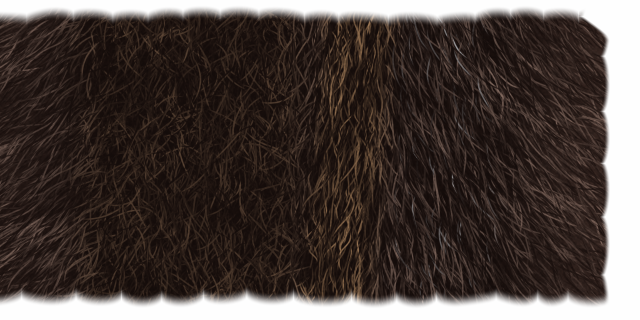
Write a Shadertoy shader that draws this texture.

```glsl
// A strip of dark brown fur on white, with soft scalloped borders.
// Layers of jittered grid cells each hold one curved, tapered strand;
// its lean, spread and tone follow zones that change along the strip.

const vec3 WHITE = vec3(0.995);
const vec3 UNDERCOAT = vec3(0.082, 0.049, 0.041);
const vec3 SKIN_BROWN = vec3(0.21, 0.15, 0.13);
const vec3 ASH_HAIR = vec3(0.48, 0.39, 0.35);
const vec3 TAN_HAIR = vec3(0.50, 0.38, 0.27);
const vec3 GLINT_HAIR = vec3(0.66, 0.66, 0.67);
const int LAYERS = 20;

float hash(vec2 p) {
    vec3 q = fract(vec3(p.xyx) * 0.1031);
    q += dot(q, q.yzx + 33.33);
    return fract((q.x + q.y) * q.z);
}

vec4 hash4(vec2 p) {
    return vec4(hash(p), hash(p + 17.3), hash(p + 41.7), hash(p + 73.1));
}

float noise(vec2 p) {
    vec2 i = floor(p), f = fract(p);
    f = f * f * (3.0 - 2.0 * f);
    return mix(mix(hash(i), hash(i + vec2(1, 0)), f.x),
               mix(hash(i + vec2(0, 1)), hash(i + vec2(1, 1)), f.x), f.y);
}

// One inside [a, b], falling off over the given softness
float zone(float x, float a, float b, float soft) {
    return smoothstep(a - soft, a + soft, x) * (1.0 - smoothstep(b - soft, b + soft, x));
}

// Wavy tan band, slightly tilted
float tanBand(vec2 p) {
    float x = p.x - 0.10 * (p.y - 0.5);
    return zone(x, 0.97, 1.20, 0.06);
}

// Angle from vertical, positive to the right
float furLean(float x) {
    float lean = mix(0.95, 0.05, smoothstep(0.0, 0.6, x));
    lean = mix(lean, 0.16, smoothstep(0.8, 1.05, x));
    lean = mix(lean, -0.38, smoothstep(1.12, 1.32, x));
    return mix(lean, -0.85, smoothstep(1.4, 1.9, x));
}

float furTone(vec2 p) {
    float tone = 0.80 - 0.26 * zone(p.x, 0.25, 0.93, 0.1) + 0.38 * tanBand(p);
    float clumps = noise(p * vec2(9.0, 7.0)) * 0.6 + noise(p * 19.0 + 5.0) * 0.4;
    return tone * (0.45 + 1.1 * clumps);
}

// Coverage of a bent strand centred on the origin
float strand(vec2 p, float lean, float bend, float wave, float halfLength, float soft) {
    vec2 dir = vec2(sin(lean), cos(lean));
    float t = dot(p, dir) / halfLength;
    float across = dot(p, vec2(dir.y, -dir.x));
    float path = halfLength * (bend * (t * t - 0.3) + wave * sin(3.5 * t));
    float width = 0.0016 * (1.0 - 0.5 * t * t);
    float body = 1.0 - smoothstep(width - 0.5 * soft, width + soft, abs(across - path));
    return body * (1.0 - smoothstep(0.45, 1.0, abs(t)));
}

vec3 hairColor(vec2 root, float pick) {
    vec3 tint = mix(ASH_HAIR, TAN_HAIR, max(tanBand(root), 0.75 * zone(root.x, 0.25, 0.95, 0.1)));
    float glint = step(0.91, pick) * zone(root.x, 1.22, 1.55, 0.06);
    return mix(tint, GLINT_HAIR, glint);
}

// Blends one grid of strands over the colour below
vec3 addStrands(vec3 color, vec2 p, float size, float seed, float soft) {
    vec2 cell = floor(p / size);
    for (int j = -1; j <= 1; j++) {
        for (int i = -1; i <= 1; i++) {
            vec2 id = cell + vec2(i, j);
            vec4 a = hash4(id + seed * 31.7 + 200.0);
            vec4 b = hash4(id + seed * 57.1 + 500.0);
            vec2 root = (id + a.xy) * size;
            float loose = zone(root.x, 0.25, 0.95, 0.08);
            float spread = 0.6 + 0.8 * loose;
            float lean = furLean(root.x) + (a.z + b.w - 1.0) * spread;
            float bend = (a.w - 0.5) * (0.45 + 0.4 * loose);
            float wave = (b.x - 0.5) * (0.06 + 0.18 * tanBand(root));
            float cover = strand(p - root, lean, bend, wave, size * mix(0.55, 1.0, b.y), soft);
            float tone = min(pow(b.z, 2.3) * furTone(root), 1.2);
            vec3 hair = mix(UNDERCOAT, hairColor(root, a.w), tone);
            color = mix(color, hair, cover * 0.82);
        }
    }
    return color;
}

// Rounded bumps with uneven spacing, from 0 at notches to 1
float scallop(float t, float seed) {
    float warped = t + 0.7 * noise(vec2(t * 0.8, seed));
    return sqrt(abs(sin(3.14159 * warped)));
}

float furMask(vec2 p) {
    float top = 0.928 + 0.014 * scallop(p.x * 8.0, 3.0) + 0.022 * noise(vec2(p.x * 5.0, 8.0));
    float bottom = 0.096 - 0.024 * scallop(p.x * 7.0, 12.0) - 0.02 * noise(vec2(p.x * 4.0, 21.0));
    float right = 1.878 + 0.018 * scallop(p.y * 6.0, 30.0);
    right -= 0.07 * smoothstep(0.87, 0.96, p.y);
    float rows = smoothstep(bottom - 0.022, bottom + 0.022, p.y)
               * (1.0 - smoothstep(top - 0.022, top + 0.022, p.y));
    return rows * (1.0 - smoothstep(right - 0.008, right + 0.012, p.x));
}

void mainImage(out vec4 fragColor, in vec2 fragCoord) {
    vec2 p = fragCoord / iResolution.y;
    float soft = max(1.0 / iResolution.y, 0.003);

    // Undercoat, lighter towards both ends
    float lift = 0.65 * smoothstep(1.5, 1.9, p.x) + 0.3 * (1.0 - smoothstep(0.0, 0.35, p.x));
    vec3 color = mix(UNDERCOAT, SKIN_BROWN, lift);

    // Fine strands first, long ones on top
    for (int i = 0; i < LAYERS; i++) {
        float depth = float(i) / float(LAYERS - 1);
        color = addStrands(color, p, mix(0.045, 0.088, depth), float(i) + 1.0, soft);
    }
    color += SKIN_BROWN * 0.22 * lift;
    color *= 0.88 + 0.24 * noise(p * 190.0);

    fragColor = vec4(mix(WHITE, color, furMask(p)), 1.0);
}
```
